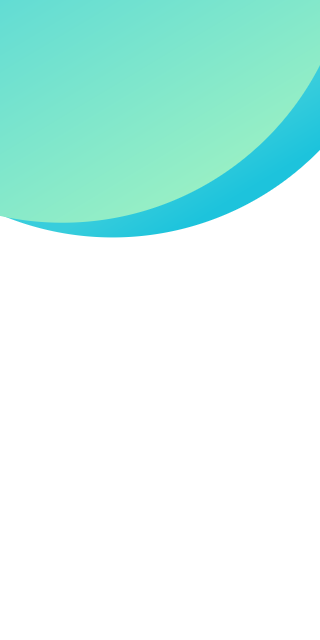
Give the GLSL for this background, as a Shadertoy shader.

```glsl
// Two overlapping gradient discs, mint over cyan, hanging from the top of a white page.

// Antialiased coverage of a disc
float disc(vec2 p, vec2 center, float radius, float pixel) {
    return clamp(0.5 - (length(p - center) - radius) / pixel, 0.0, 1.0);
}

void mainImage(out vec4 fragColor, in vec2 fragCoord) {
    // Page space: width 1, height 2, measured down from the top left
    vec2 uv = fragCoord / iResolution.xy;
    vec2 p = vec2(uv.x, 2.0 * (1.0 - uv.y));
    float pixel = max(1.0 / iResolution.x, 2.0 / iResolution.y);

    // Shared diagonal ramp for both fills
    float ramp = dot(p, vec2(0.59, 0.98));
    vec3 mint = mix(vec3(0.384, 0.863, 0.831), vec3(0.604, 0.941, 0.769), clamp(ramp, 0.0, 1.0));
    vec3 cyan = mix(vec3(0.22, 0.804, 0.863), vec3(0.122, 0.769, 0.861), clamp((ramp - 0.82) / 0.2, 0.0, 1.1));

    // Rear disc, then front disc
    vec3 color = vec3(1.0);
    color = mix(color, cyan, disc(p, vec2(0.352, -0.162), 0.904, pixel));
    color = mix(color, mint, disc(p, vec2(0.195, -0.208), 0.904, pixel));

    fragColor = vec4(color, 1.0);
}
```
